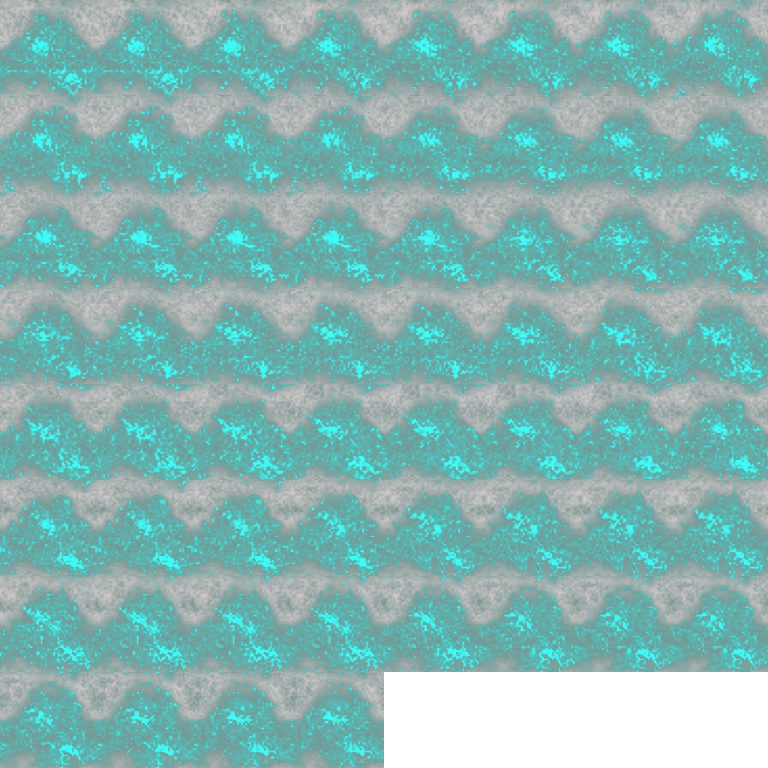
A WebGL 2 fragment shader for this pattern:

```glsl
#version 300 es
precision highp float;

uniform vec2 u_resolution;
out vec4 fragColor;

const float TAU = 6.2831853;
const float TILES = 8.0;
const vec2 BLANK_CORNER = vec2(0.5, 0.125); // right of x, below y
const float MORPH_RATE = 0.22;              // noise drift per tile
const float GRAIN_CELLS = 46.0;
const float MOTTLE_CELLS = 23.0;
const float CLUMP_CELLS = 9.0;
const float EDGE_ROUGHNESS = 0.30;
const float DIP_CENTER = 0.02;
const vec2 UPPER_GLOW = vec2(0.46, 0.48);
const vec2 LOWER_GLOW = vec2(0.75, 0.83);
const vec2 GLOW_SIZE = vec2(0.16, 0.085);
const float GLOW_TILT = 0.35;
const vec2 HOLLOW = vec2(0.05, 0.31);
const vec2 DIP_TIP = vec2(0.03, 0.45);

const vec3 ASH = vec3(0.77, 0.76, 0.76);
const vec3 SHADE = vec3(0.50, 0.60, 0.59);
const vec3 SLATE = vec3(0.45, 0.60, 0.59);
const vec3 TEAL = vec3(0.32, 0.75, 0.73);
const vec3 CYAN = vec3(0.24, 0.99, 0.97);
const vec3 BLANK = vec3(1.0);

float hash(vec3 p) {
    p = fract(p * 0.1031);
    p += dot(p, p.zyx + 31.32);
    return fract((p.x + p.y) * p.z);
}

// Value noise that wraps at the tile border and drifts with phase
float tileNoise(vec2 q, float cells, float phase) {
    vec2 p = q * cells;
    vec2 a = mod(floor(p), cells);
    vec2 b = mod(a + 1.0, cells);
    vec2 f = smoothstep(0.0, 1.0, fract(p));
    float layer[2];
    for (int i = 0; i < 2; i++) {
        float z = floor(phase) + float(i) + cells * 3.0;
        float low = mix(hash(vec3(a, z)), hash(vec3(b.x, a.y, z)), f.x);
        float high = mix(hash(vec3(a.x, b.y, z)), hash(vec3(b, z)), f.x);
        layer[i] = mix(low, high, f.y);
    }
    // Blend layers about the mean without losing contrast
    float s = smoothstep(0.0, 1.0, fract(phase));
    float blend = mix(layer[0], layer[1], s) - 0.5;
    return 0.5 + blend / length(vec2(1.0 - s, s));
}

// Positive inside the wavy teal band, negative in the ash between bands
float bandDistance(vec2 q) {
    float dip = pow(0.5 + 0.5 * cos(TAU * (q.x - DIP_CENTER)), 1.5);
    float top = 0.20 + 0.36 * dip;
    float bottom = 0.92 + 0.05 * cos(TAU * (q.x - 0.72));
    float d = -1.0;
    for (int i = -1; i <= 1; i++) {
        float y = q.y + float(i);
        d = max(d, min(y - top, bottom - y));
    }
    return d;
}

// Soft tilted ellipse, wrapped around the tile
float softSpot(vec2 q, vec2 center, vec2 size, float tilt) {
    vec2 v = fract(q - center + 0.5) - 0.5;
    v.y -= tilt * v.x;
    v /= size;
    return exp(-dot(v, v));
}

void main() {
    vec2 uv = gl_FragCoord.xy / u_resolution;

    // Tile coordinates run down from the upper left
    vec2 grid = vec2(uv.x, 1.0 - uv.y) * TILES;
    vec2 tile = floor(grid);
    vec2 q = fract(grid);
    float phase = (tile.y * TILES + tile.x) * MORPH_RATE;

    // Grain at three scales
    float fine = tileNoise(q, GRAIN_CELLS, phase) - 0.5;
    float mottle = tileNoise(q, MOTTLE_CELLS, phase) - 0.5;
    float clump = tileNoise(q, CLUMP_CELLS, phase * 0.5) - 0.5;
    float grain = fine + 0.6 * mottle;

    // Ash ridges, brightest at the dip tip, hollow above it
    float d = bandDistance(q);
    d += EDGE_ROUGHNESS * (0.55 * clump + 0.3 * mottle + 0.15 * fine);
    float settled = smoothstep(0.5, 3.5, tile.y + tile.x / TILES);
    float hollow = settled * softSpot(q, HOLLOW, vec2(0.11, 0.08), 0.0);
    float tip = softSpot(q, DIP_TIP, vec2(0.13, 0.07), 0.0);
    float ridge = smoothstep(0.03, -0.16, d);
    ridge *= 0.72 + 0.65 * grain + 0.5 * clump - 0.4 * hollow + 0.25 * tip;
    vec3 ash = mix(SHADE, ASH, clamp(ridge, -0.1, 1.15));

    // Teal band with two glowing clusters
    float upper = softSpot(q, UPPER_GLOW, GLOW_SIZE, GLOW_TILT);
    float lower = softSpot(q, LOWER_GLOW, GLOW_SIZE, GLOW_TILT);
    float glow = max(upper, lower) * (1.0 + 0.9 * clump);
    float halo = max(softSpot(q, UPPER_GLOW, GLOW_SIZE * 2.0, 0.0),
                     softSpot(q, LOWER_GLOW, GLOW_SIZE * 2.0, 0.0));
    float tint = 0.30 + 0.45 * halo + 0.95 * grain + 0.45 * clump;
    vec3 teal = mix(SLATE, TEAL, clamp(tint, 0.0, 1.0));
    float sparkle = smoothstep(0.28, 0.85, grain + 0.58 * glow + 0.08 * halo);
    teal = mix(teal, CYAN, sparkle);

    // Ragged blend, grainy enough to fleck the ash with teal
    float cover = smoothstep(-0.08, 0.08, d + 0.10 * grain);
    vec3 color = mix(ash, teal, cover);

    // Blank end of the last row
    vec2 px = 1.0 / u_resolution;
    float blank = smoothstep(-0.5, 0.5, (uv.x - BLANK_CORNER.x) / px.x)
                * smoothstep(-0.5, 0.5, (BLANK_CORNER.y - uv.y) / px.y);
    fragColor = vec4(mix(color, BLANK, blank), 1.0);
}
```
